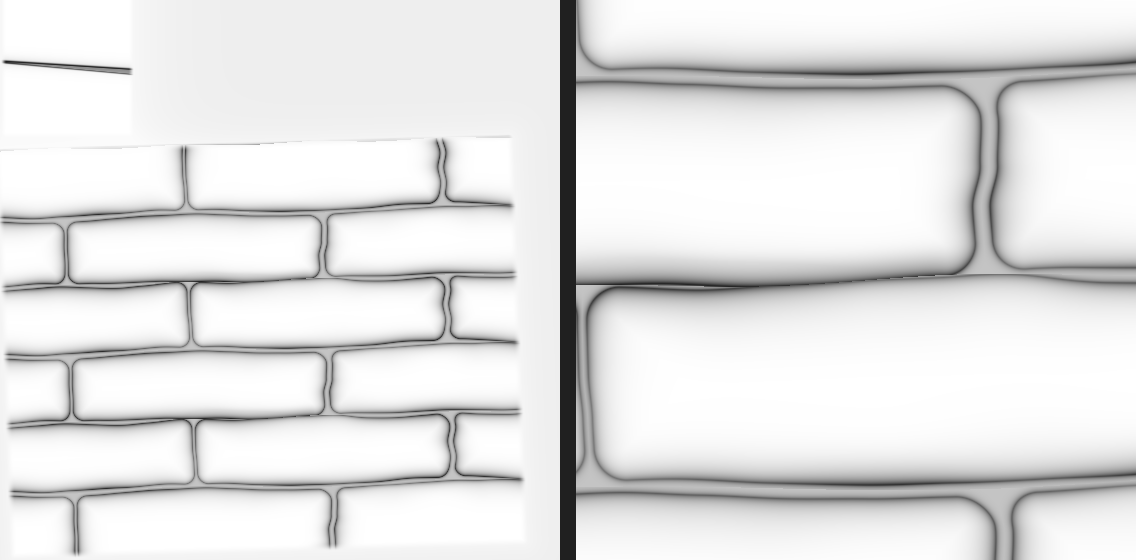
Left, the full canvas; right, a detail of the centre.
Reproduce this texture map procedurally as a three.js fragment shader.

```glsl
// Occlusion map of a slightly tilted brick wall: white rounded bricks in running
// bond, dark uneven edges, grey mortar, on a pale ground with a small scrap above.
// Sheared coordinates give rows and columns; the wear repeats every two rows.
varying vec2 vUv;

float hash(vec2 p) {
  vec3 q = fract(vec3(p.xyx) * 0.1031);
  q += dot(q, q.yzx + 33.33);
  return fract((q.x + q.y) * q.z);
}

float noise(vec2 p) {
  vec2 i = floor(p), f = fract(p);
  f = f * f * (3.0 - 2.0 * f);
  return mix(mix(hash(i), hash(i + vec2(1, 0)), f.x),
             mix(hash(i + vec2(0, 1)), hash(i + vec2(1, 1)), f.x), f.y);
}

// Signed distance from the four side distances (low, high): negative inside
float boxDistance(vec2 low, vec2 high, float radius) {
  vec2 q = radius - min(low, high);
  return length(max(q, 0.0)) + min(max(q.x, q.y), 0.0) - radius;
}

// Half the gap of a bed joint; even joints are open, odd ones pinch mid-wall
float bedGap(float u, float joint) {
  float open = 0.4 + 3.1 * (1.0 - smoothstep(600.0, 690.0, u));
  float pinched = 2.8 - 2.2 * smoothstep(190.0, 260.0, u) * (1.0 - smoothstep(430.0, 480.0, u));
  return mix(open, pinched, mod(joint, 2.0));
}

// Half the gap of an upright joint, narrow and wide in turn
float uprightGap(float joint) {
  return mix(2.2, 4.0, mod(joint, 2.0));
}

float wobble(float along, float id) {
  return 2.6 * (noise(vec2(along, id * 7.0 + 3.0)) - 0.5);
}

float brickTone(float u, float v) {
  // Bend the bed joints, blending between the two kinds
  float kind = 0.5 + 0.5 * cos(3.14159 * v);
  v -= mix(-1.5 * cos((u - 430.0) / 29.0), -3.0 * cos((u - 250.0) / 57.0), kind) / 94.0;
  float row = floor(v), parity = mod(row, 2.0);
  float y = fract(v);

  // Bend the upright joints and find the brick
  float side = step(350.0, u);
  float x = u + (1.0 + 1.5 * side) * wobble(y * 4.5, 20.0 + parity + 2.0 * side);
  x = (x - mix(87.0, 254.0, parity)) / 353.0;
  float column = floor(x);
  x = fract(x);

  // Distances to left and top, then to right and bottom
  vec2 low = vec2(x * 353.0 - uprightGap(column),
                  y * 94.0 - bedGap(u, row) + wobble(u / 38.0, parity));
  vec2 high = vec2((1.0 - x) * 353.0 - uprightGap(column + 1.0),
                   (1.0 - y) * 94.0 - bedGap(u, row + 1.0) + wobble(u / 42.0, parity + 2.0));
  low.y += 40.0 * step(row, -0.5);
  high.y += 40.0 * step(3.5, row);
  float d = boxDistance(low, high, 15.0);

  // Uneven soot: heaviest where the bed joint pinches
  float soot = mix(0.5, 1.0, noise(vec2(u / 65.0, (parity + y) * 3.0 + 11.0)));
  float pinch = smoothstep(220.0, 300.0, u) * (1.0 - smoothstep(410.0, 450.0, u));
  soot = min(1.0, soot + 0.4 * pinch * (1.0 - parity) * smoothstep(0.8, 0.95, y));
  float inside = max(-d, 0.0), outside = max(d, 0.0);
  float face = 1.0 - soot * (0.48 * exp(-inside / mix(4.0, 9.0, soot)) + 0.42 * exp(-inside / 1.7));
  float mortar = 0.77 - 0.58 * soot * exp(-outside / 1.3);
  return mix(face, mortar, smoothstep(-0.8, 0.8, d));
}

// Scrap with one crack that splits toward the right
float scrapTone(vec2 p) {
  float upper = p.y - 84.0 - 0.063 * (p.x - 5.0);
  float lower = p.y - 86.0 - 0.09 * (p.x - 5.0);
  float between = smoothstep(-0.8, 0.8, upper) * smoothstep(-0.8, 0.8, -lower);
  float dark = 0.7 * exp(-upper * upper / 2.5) + 0.55 * exp(-lower * lower / 1.5);
  dark = max(dark, 0.35 * between) + 0.15 * exp(-abs(upper) / 5.0);
  return 1.0 - min(dark, 0.88);
}

void main() {
  // The canvas spans 768 units, measured downward from its top
  vec2 p = vec2(vUv.x, 1.0 - vUv.y) * 768.0;
  float u = p.x - 0.036 * (p.y - 240.0);
  float v = (p.y + 0.028 * p.x - 301.0) / 94.0;

  float wall = boxDistance(vec2(u + 2.0, 94.0 * (v + 1.0)),
                           vec2(703.0 - u, 94.0 * (4.93 - v)), 4.0);
  float scrap = boxDistance(vec2(p.x - 5.0, p.y + 40.0),
                            vec2(180.0, 185.0) - p, 4.0);

  // Pale ground, lighter near the pieces
  float tone = 0.932 + 0.03 * exp(-max(wall, 0.0) / 22.0)
                     + 0.038 * exp(-max(scrap, 0.0) / 50.0);
  tone = mix(tone, scrapTone(p), 1.0 - smoothstep(-4.0, 4.0, scrap));
  tone = mix(tone, brickTone(u, v), 1.0 - smoothstep(-7.0, 4.0, wall));
  gl_FragColor = vec4(vec3(clamp(tone, 0.0, 1.0)), 1.0);
}
```
